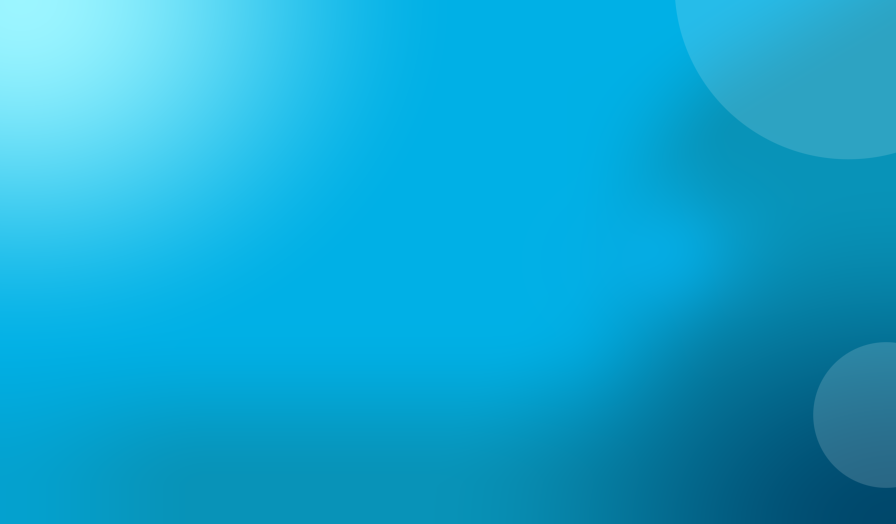
A WebGL 1 fragment shader for this background:

```glsl
precision highp float;
// Soft cyan-to-teal backdrop: a pale glow in the upper left, teal shading
// on the right and below, a navy corner, and two translucent discs.
// Elliptical falloffs are mixed in order; lengths are in canvas heights.

uniform vec2 u_resolution;

const vec3 SKY = vec3(0.0, 0.69, 0.90);
const vec3 ICE = vec3(0.61, 0.96, 1.0);
const vec3 TEAL = vec3(0.03, 0.575, 0.72);
const vec3 AZURE = vec3(0.02, 0.68, 0.90);
const vec3 NAVY = vec3(0.0, 0.28, 0.42);

// Fades from 1 to 0 as value rises from start to end.
float fadeOut(float start, float end, float value) {
  return 1.0 - smoothstep(start, end, value);
}

float ellipseDistance(vec2 p, vec2 center, vec2 radii) {
  return length((p - center) / radii);
}

float softBlob(vec2 p, vec2 center, vec2 radii) {
  float d = ellipseDistance(p, center, radii);
  return exp(-d * d);
}

// Teal regions along the lower edge and the right side, joined smoothly.
float tealShade(vec2 p) {
  float low = fadeOut(0.07, 0.38, p.y) * mix(0.5, 1.0, smoothstep(0.0, 0.4, p.x));
  float slantedHeight = p.y - 0.6 * (p.x - 1.32);
  float side = smoothstep(1.08, 1.40, p.x) * fadeOut(0.70, 0.98, slantedHeight);
  return 1.0 - (1.0 - low) * (1.0 - side);
}

vec3 addDisc(vec3 color, vec2 p, vec2 center, float radius, float opacity, float edge) {
  float coverage = fadeOut(-edge, edge, length(p - center) - radius);
  return mix(color, vec3(1.0), coverage * opacity);
}

void main() {
  vec2 p = gl_FragCoord.xy / u_resolution.y;
  // Keep right-hand features anchored on the design width.
  float designWidth = 512.0 / 300.0;
  p.x *= designWidth * u_resolution.y / u_resolution.x;
  float edge = 0.75 / u_resolution.y;

  // Broad shading
  vec3 color = mix(SKY, TEAL, tealShade(p));
  color = mix(color, AZURE, 0.95 * softBlob(p, vec2(1.25, 0.50), vec2(0.17, 0.13)));
  float corner = ellipseDistance(p, vec2(designWidth, 0.0), vec2(0.90, 0.65));
  color = mix(color, NAVY, fadeOut(0.0, 1.0, corner));

  // Upper-left glow
  float glow = ellipseDistance(p, vec2(0.04, 1.0), vec2(0.84, 0.72));
  color = mix(color, ICE, fadeOut(0.0, 1.0, glow));

  // Translucent discs
  color = addDisc(color, p, vec2(1.616, 1.027), 0.331, 0.15, edge);
  color = addDisc(color, p, vec2(1.688, 0.208), 0.139, 0.16, edge);

  gl_FragColor = vec4(color, 1.0);
}
```
